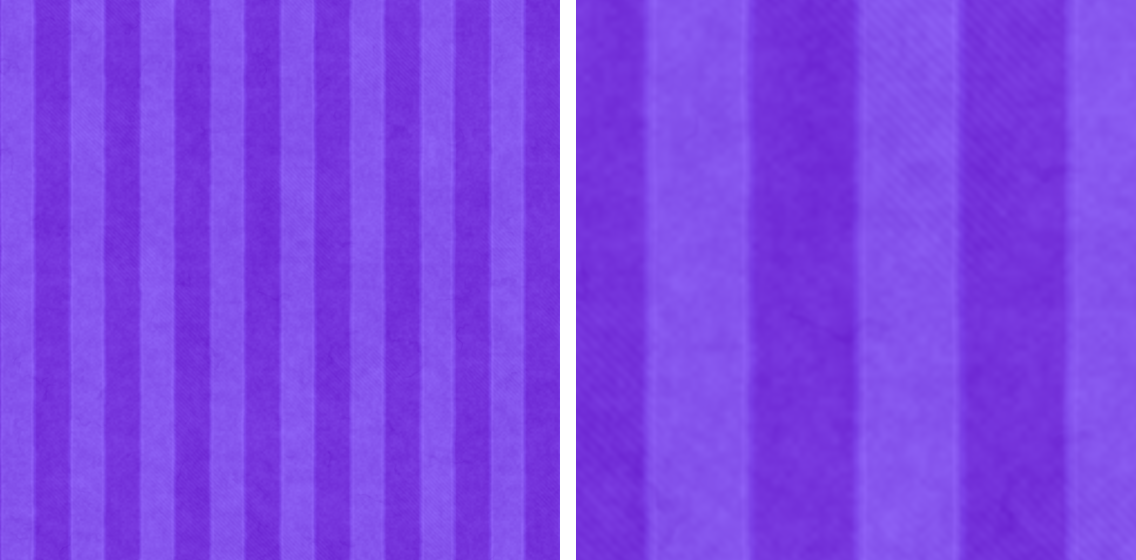
Left, the full canvas; right, a detail of the centre.
Reproduce this pattern procedurally as a Shadertoy shader.

```glsl
// Vertical two-tone violet stripes, like faded printed paper.
// A periodic signed distance gives the stripes and their seams; layered value
// noise adds edge wobble, blotches, grain, a faint diagonal weave and creases.

#define REPEATS 8.0
#define LIGHT_COLOR vec3(0.526, 0.335, 0.932)
#define DARK_COLOR vec3(0.460, 0.205, 0.862)
#define SEAM_COLOR vec3(0.485, 0.255, 0.915)
#define EDGE_WOBBLE 0.0030
#define EDGE_SOFTNESS 0.0026
#define SEAM_WIDTH 0.0024
#define BLOTCH_AMOUNT 0.060
#define GRAIN_AMOUNT 0.058
#define WEAVE_AMOUNT 0.008
#define WEAVE_COUNT 128.0
#define CREASE_AMOUNT 0.030

float hash(vec2 p) {
    return fract(sin(dot(p, vec2(127.1, 311.7))) * 43758.5453);
}

float valueNoise(vec2 p) {
    vec2 cell = floor(p);
    vec2 f = fract(p);
    f = f * f * (3.0 - 2.0 * f);
    float bottom = mix(hash(cell), hash(cell + vec2(1.0, 0.0)), f.x);
    float top = mix(hash(cell + vec2(0.0, 1.0)), hash(cell + vec2(1.0)), f.x);
    return mix(bottom, top, f.y);
}

float fbm(vec2 p) {
    float sum = 0.0;
    float weight = 0.5;
    for (int i = 0; i < 5; i++) {
        sum += weight * valueNoise(p);
        p = mat2(1.6, 1.2, -1.2, 1.6) * p + 17.3;
        weight *= 0.5;
    }
    return sum / 0.96875;
}

// Distance to the nearest stripe edge, positive inside light stripes.
float stripeDistance(float x) {
    return (0.25 - abs(fract(x * REPEATS + 0.25) - 0.5)) / REPEATS;
}

float softLine(float d, float width) {
    return exp(-d * d / (width * width));
}

// Short soft wrinkles along noise contours, broken up by a finer mask.
float creases(vec2 p) {
    float contour = abs(fbm(p * 14.0 + 41.0) - 0.5);
    float mask = smoothstep(0.55, 0.85, valueNoise(p * 34.0 + 5.0));
    return (1.0 - smoothstep(0.0, 0.045, contour)) * mask;
}

void mainImage(out vec4 fragColor, in vec2 fragCoord) {
    vec2 uv = fragCoord / iResolution.xy;
    float pixel = 1.0 / iResolution.x;

    // Stripes with soft, slightly uneven edges
    float edgeId = floor(uv.x * REPEATS * 2.0 + 0.5);
    float wobble = fbm(vec2(edgeId * 7.3, uv.y * 26.0)) - 0.5;
    float d = stripeDistance(uv.x + wobble * EDGE_WOBBLE);
    float softness = max(EDGE_SOFTNESS, pixel);
    float light = smoothstep(-softness, softness, d);
    vec3 color = mix(DARK_COLOR, LIGHT_COLOR, light);

    // Seams: a violet band along each edge and a thin pale lip beside it
    float wear = 0.75 + 0.25 * valueNoise(vec2(edgeId * 3.7, uv.y * 9.0));
    float strength = mix(0.5, 0.95, hash(vec2(edgeId, 4.0))) * wear;
    float offset = (hash(vec2(edgeId, 9.0)) - 0.5) * SEAM_WIDTH;
    color = mix(color, SEAM_COLOR, strength * softLine(d - offset, SEAM_WIDTH));
    float lip = softLine(d - offset - 2.2 * SEAM_WIDTH, max(0.0013, pixel));
    color += 0.035 * strength * lip;

    // Blotches, mottling and fine grain
    float blotch = fbm(uv * 8.0) - 0.5;
    float mottle = fbm(uv * 48.0 + 11.0) - 0.5;
    float grain = valueNoise(uv * 250.0) + valueNoise(uv.yx * 150.0 + 31.0) - 1.0;
    float shade = BLOTCH_AMOUNT * (blotch + mottle) + 0.5 * GRAIN_AMOUNT * grain;

    // Diagonal weave, fading in and out
    float weave = sin(6.28319 * WEAVE_COUNT * (uv.x + uv.y));
    shade += WEAVE_AMOUNT * weave * smoothstep(0.4, 0.8, valueNoise(uv * 9.0 + 23.0));

    // Creases
    shade -= CREASE_AMOUNT * creases(uv);

    color += shade * vec3(0.65, 1.0, 0.65);
    fragColor = vec4(clamp(color, 0.0, 1.0), 1.0);
}
```
